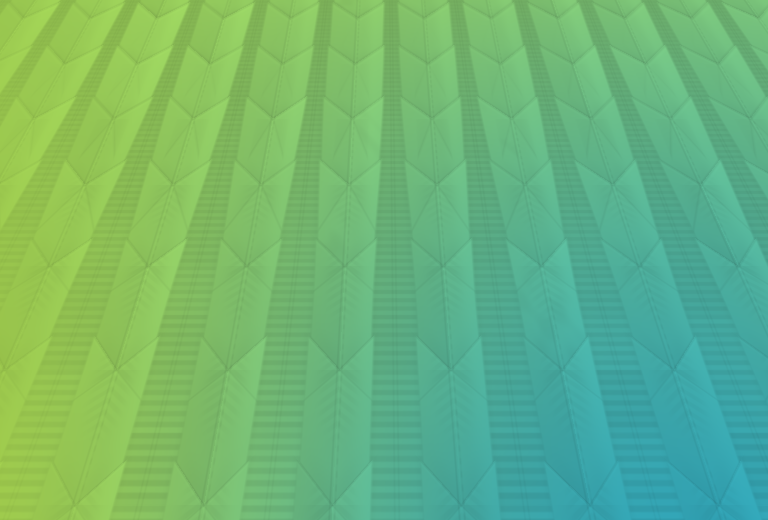
Write a WebGL 1 fragment shader that draws this background.

```glsl
precision highp float;
uniform vec2 u_resolution;

const vec3 LIME = vec3(0.606, 0.778, 0.300);
const vec3 BLUE = vec3(0.198, 0.632, 0.690);
const vec4 CORNER_MIX = vec4(0.03, 0.40, -0.02, 1.02);  // TL, TR, BL, BR
const float BLUE_SPREAD = 1.35;    // how far the blue reaches inward
const float RELIEF = 0.72;         // overall strength of the relief
const float HORIZON = 0.977;       // height of the vanishing point above the canvas
const float VANISH_X = 0.740;      // in canvas heights
const float LANE_PITCH = 0.127;
const float LANE_SHIFT = 0.094;
const float ROW_PITCH = 0.0792;
const float ROW_SHIFT = 7.478;
const float RUNGS = 12.0;          // rungs per row
const float RIBS = 11.0;           // ribs per row
const float ARM_WIDTH = 0.0017;
const float THIN_WIDTH = 0.0010;
const float WEAR = 0.050;
const float TAU = 6.28319;

float hash(vec2 p) {
  return fract(sin(dot(p, vec2(127.1, 311.7))) * 4375.85);
}

// Signed distance to the nearest whole number
float wrap(float x) {
  return x - floor(x + 0.5);
}

float line(float dist, float halfWidth, float px) {
  return 1.0 - smoothstep(halfWidth - 0.6 * px, halfWidth + 1.3 * px, abs(dist));
}

// Layered sines for slow stains
float stain(vec2 p) {
  return 0.5 * sin(p.x * 9.0 + 2.0 * sin(p.y * 5.0))
       + 0.3 * sin(p.y * 17.0 + 3.0 * sin(p.x * 7.0))
       + 0.2 * sin((p.x + p.y) * 31.0);
}

// Stripes that fade out when they become finer than a pixel
float stripes(float phase, float period, float px) {
  float s = smoothstep(-0.7, 0.7, sin(TAU * phase));
  return mix(0.5, s, smoothstep(1.5, 5.0, period / px));
}

void main() {
  vec2 p = gl_FragCoord.xy / u_resolution;
  float px = 1.0 / u_resolution.y;
  float x = gl_FragCoord.x * px;
  float down = 1.0 - p.y;

  // Perspective plane: lanes across, rows into the distance
  float w = down + HORIZON;
  float lanePitch = LANE_PITCH * w;
  float rowHeight = ROW_PITCH * w * w;
  float lane = (x - VANISH_X) / lanePitch - LANE_SHIFT;
  float row = 1.0 / (ROW_PITCH * w) - ROW_SHIFT;

  float track = wrap(lane);              // 0 on a track
  float ridge = wrap(lane - 0.5);        // 0 on a ridge
  float d = abs(ridge);
  float fold = row - d;                  // whole on the upper arms of a joint
  float along = fract(fold);
  float chance = hash(vec2(floor(lane * 2.0), floor(fold)));

  // Folded panels, each half catching light differently
  float shade = 0.040 * along - 0.015 + 0.050 * (1.0 - down);
  shade += 0.055 * smoothstep(0.06, 0.28, ridge) - 0.025 * step(ridge, 0.0);
  shade += WEAR * (chance - 0.5);
  float ribMask = (1.0 - smoothstep(0.10, 0.22, d)) * smoothstep(0.2, 0.5, down)
                * smoothstep(0.3, 0.6, along);
  shade -= 0.030 * ribMask * stripes((row + 0.7 * d) * RIBS, rowHeight / RIBS, px);

  // Shaded hollow above each joint, and worn patches on a few panels
  shade -= 0.03 * (1.0 - smoothstep(0.0, 0.25, along)) * (1.0 - smoothstep(0.1, 0.3, d));
  float torn = smoothstep(0.0, 0.9, stain(vec2(lane * 0.8, row * 0.6) + chance * 5.0));
  shade -= 0.040 * torn * step(0.92, chance);

  // Arms above each joint; straight creases below, steeper in far rows
  float joint = ceil(row);
  float slant = mix(0.85, 3.0, smoothstep(0.8, 3.2, joint));
  float below = row - joint + slant * d;
  float arm = wrap(fold) * rowHeight * 0.75;
  float crease = below * rowHeight / sqrt(1.0 + slant * slant);
  float creaseMask = (1.0 - smoothstep(0.55, 0.65, slant * d)) * smoothstep(0.0, 0.4, down);
  shade -= 0.070 * line(arm, ARM_WIDTH, px);
  shade += 0.015 * line(arm + 0.005, THIN_WIDTH, px);
  shade -= 0.055 * creaseMask * line(crease, THIN_WIDTH, px);
  shade -= 0.035 * creaseMask * smoothstep(-0.02, 0.02, below) * (1.0 - smoothstep(0.1, 0.32, d));

  // Ridge: narrow beam between two dark rails, one broken into dashes
  float beam = ridge * lanePitch;
  float railGap = 0.0026 * w;
  float dash = mix(0.4, 1.0, stripes(row * RIBS, rowHeight / RIBS, px));
  shade -= 0.065 * line(beam + railGap, THIN_WIDTH, px);
  shade -= 0.065 * dash * line(beam - railGap, THIN_WIDTH, px);
  shade += 0.015 * line(beam, 0.0012, px);

  // Tracks, wider toward the bottom, with a saw-toothed edge
  float trackHalf = mix(0.11, 0.205, smoothstep(0.1, 0.6, down)) + 0.020 * (0.5 - along);
  float edge = (abs(track) - trackHalf) * lanePitch;
  float inside = 1.0 - smoothstep(-2.0 * px, 2.0 * px, edge);
  float rung = stripes(row * RUNGS, rowHeight / RUNGS, px);
  float rungWear = hash(vec2(floor(lane + 0.5), floor(row * RUNGS + 0.25)));
  float bed = mix(-0.100, -0.020, down);
  bed += mix(0.035, 0.090, down) * (rung * mix(0.75, 1.1, rungWear) - 0.5);
  bed += WEAR * (hash(vec2(floor(lane + 0.5), floor(row * 2.0))) - 0.5) * down;
  float rails = abs(track * lanePitch) - 0.0022 * w;
  bed -= 0.040 * line(rails, 0.0010, px);
  bed -= 0.025 * smoothstep(-0.014, 0.0, edge);
  shade = mix(shade, bed, inside);
  shade -= 0.020 * line(edge, THIN_WIDTH, px);

  // Colour wash over the relief
  shade = RELIEF * shade + 0.010 * stain(vec2(x, p.y) * 0.6) + 0.008;
  shade *= mix(0.7, 1.0, smoothstep(0.0, 0.2, p.x));
  float wash = mix(mix(CORNER_MIX.z, CORNER_MIX.w, p.x),
                   mix(CORNER_MIX.x, CORNER_MIX.y, p.x), p.y);
  wash += BLUE_SPREAD * p.x * p.x * (1.0 - p.x) * mix(1.0, 0.25, p.y * p.y);
  wash = mix(wash, smoothstep(0.0, 1.0, wash), 0.3);
  vec3 color = mix(LIME, BLUE, wash) * (1.0 + shade);
  gl_FragColor = vec4(color, 1.0);
}
```
